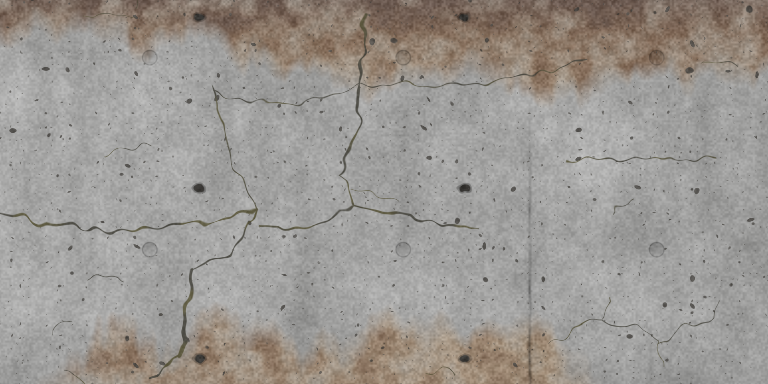
A Shadertoy shader for this texture:

```glsl
// Weathered concrete wall with rust stains along its top and bottom.
// Layered noise gives stains and grain, cells give the pits, and segments
// bent by layered sines give the cracks. Units: canvas height = 1.

const vec3 PALE = vec3(0.695, 0.695, 0.692);
const vec3 GREY = vec3(0.565, 0.565, 0.56);
const vec3 TAN = vec3(0.65, 0.575, 0.49);
const vec3 RUST = vec3(0.49, 0.395, 0.325);
const vec3 UMBER = vec3(0.40, 0.34, 0.315);
const vec3 PIT = vec3(0.29, 0.28, 0.265);
const vec3 CRACK = vec3(0.27, 0.265, 0.235);
const vec3 MOSS = vec3(0.38, 0.36, 0.22);
const float GRAIN = 0.13;
const float JAGGED = 0.016;
const float SEAM_X = 1.382;
const float PI = 3.14159;

vec2 hash2(vec2 c) {
  vec3 q = fract(c.xyx * vec3(0.1031, 0.1030, 0.0973));
  q += dot(q, q.yzx + 33.33);
  return fract((q.xx + q.yz) * q.zy);
}

float noise(vec2 p) {
  vec2 i = floor(p), f = fract(p), e = vec2(1, 0);
  f = f * f * (3.0 - 2.0 * f);
  return mix(mix(hash2(i).x, hash2(i + e).x, f.x),
             mix(hash2(i + e.yx).x, hash2(i + 1.0).x, f.x), f.y);
}

float fbm(vec2 p) {
  float sum = 0.0, amp = 0.5;
  for (int i = 0; i < 5; i++) {
    sum += amp * noise(p);
    p = p * 2.03 + 17.3;
    amp *= 0.5;
  }
  return sum;
}

// Linear rise from 0 at a to 1 at b
float ramp(float a, float b, float x) {
  return clamp((x - a) / (b - a), 0.0, 1.0);
}

// Coverage at signed distance d, softened over a pixel
float cover(float d) {
  float px = 0.8 / iResolution.y;
  return 1.0 - smoothstep(-px, px, d);
}

// Adds a crack from a to b, bowed sideways and pinned at its ends
void crack(inout float m, vec2 p, vec2 a, vec2 b, float bow, float width) {
  float len = length(b - a);
  vec2 axis = (b - a) / len, q = p - a;
  float s = dot(q, axis), t = clamp(s / len, 0.0, 1.0);
  float wander = 0.005 * sin(s * 43.0 + a.x * 50.0) + 0.003 * sin(s * 97.0 + a.y * 70.0);
  float side = dot(q, vec2(-axis.y, axis.x)) - bow * sin(PI * t)
             - wander * min(1.0, 6.0 * min(t, 1.0 - t));
  float d = length(vec2(s - t * len, side));
  m = max(m, cover(d - width * (0.3 + 1.2 * noise(p * 45.0))));
}

float crackNetwork(vec2 p) {
  vec2 top = vec2(0.938, 0.78), fork = vec2(0.925, 0.465), knot = vec2(0.885, 0.54);
  vec2 west = vec2(0.67, 0.455), low = vec2(0.5, 0.295), foot = vec2(0.47, 0.07);
  float m = 0.0;
  crack(m, p, vec2(0.952, 0.96), top, 0.0, 0.0032);
  crack(m, p, top, knot, 0.015, 0.0032);
  crack(m, p, knot, fork, 0.0, 0.003);
  crack(m, p, fork, vec2(1.25, 0.4), 0.0, 0.0026);
  crack(m, p, fork, vec2(0.675, 0.405), 0.025, 0.0023);
  crack(m, p, vec2(-0.02, 0.45), west, -0.05, 0.0028);
  crack(m, p, vec2(0.56, 0.77), west, -0.02, 0.0017);
  crack(m, p, west, low, 0.03, 0.0026);
  crack(m, p, low, foot, 0.0, 0.0062);
  crack(m, p, foot, vec2(0.39, 0.015), 0.0, 0.0032);
  crack(m, p, vec2(0.56, 0.76), top, -0.04, 0.0014);
  crack(m, p, top, vec2(1.53, 0.84), -0.025, 0.0016);
  crack(m, p, vec2(1.47, 0.58), vec2(1.87, 0.59), 0.0, 0.0017);
  // Zigzag at lower right
  for (float k = 0.0; k < 3.0; k++) {
    float odd = mod(k, 2.0);
    vec2 a = vec2(1.43 + 0.14 * k, 0.105 + 0.06 * odd);
    vec2 b = a + vec2(0.14, 0.06 - 0.11 * odd);
    crack(m, p, a, b, 0.01, 0.0013);
    crack(m, p, b, b + vec2(0.02, 0.055 - 0.12 * odd), 0.0, 0.001);
  }
  // Loose hairlines
  for (float k = 0.0; k < 10.0; k++) {
    vec2 a = hash2(vec2(k, 5)) * vec2(2, 1), r = hash2(vec2(k, 9));
    crack(m, p, a, a + vec2(0.04 + 0.1 * r.x, 0.12 * r.y - 0.06), 0.01, 0.0008);
  }
  return m;
}

// One irregular, randomly turned pit in some cells of a grid
float pits(vec2 p, float scale, float chance, float size) {
  vec2 g = p * scale, id = floor(g);
  vec2 r = hash2(id + scale), shape = hash2(id + 71.0);
  float c = cos(shape.x * PI), s = sin(shape.x * PI);
  vec2 q = mat2(c, s, -s, c) * (fract(g) - 0.3 - 0.4 * r);
  q.y *= 1.0 + 1.6 * shape.y;
  float d = length(q) - size * (0.35 + 0.65 * r.y) + 0.14 * (noise(g * 5.0) - 0.5);
  return cover(d / scale) * step(hash2(id + 133.0).x, chance);
}

void mainImage(out vec4 fragColor, in vec2 fragCoord) {
  vec2 p = fragCoord / iResolution.y;
  float blotch = fbm(p * 5.0) - 0.5, mottle = fbm(p * 17.0 + 9.0) - 0.5;
  float streak = noise(p * vec2(19, 1.6)) + 0.5 * noise(p * vec2(55, 3)) - 0.75;

  // Grey concrete, darker at lower right
  float tone = 0.36 - 1.1 * blotch - 0.7 * mottle - 0.32 * streak;
  tone += 0.35 * ramp(1.3, 2.0, p.x) * ramp(0.55, 0.0, p.y);
  vec3 col = mix(PALE, GREY, clamp(tone, -0.1, 1.2));

  // Rust bands with ragged edges
  float ragged = 0.07 * streak + 0.16 * blotch;
  float depth = mix(0.09, 0.215, ramp(0.5, 0.72, p.x));
  float upper = ramp(-0.025, 0.04, p.y - 1.0 + depth + ragged);
  float span = ramp(0.0, 0.3, p.x) * ramp(1.62, 1.42, p.x);
  float lower = ramp(-0.025, 0.045, 0.15 * span - 0.01 - p.y + ragged) * span;
  float age = ramp(0.78, 1.0, p.y) + 0.25 * ramp(1.4, 1.7, p.x);
  vec3 stain = mix(TAN, RUST, clamp(0.3 + 0.7 * age + 1.8 * mottle, 0.0, 1.0));
  stain = mix(stain, UMBER, 0.75 * ramp(0.92, 1.02, p.y + 0.2 * mottle));
  col = mix(col, stain, upper * clamp(0.9 + 1.2 * mottle, 0.3, 1.0));
  stain = mix(TAN, RUST, clamp(0.57 + 2.0 * mottle - 0.4 * p.x, 0.0, 0.8));
  col = mix(col, stain, lower * clamp(0.88 + 1.5 * mottle, 0.3, 1.0));

  // Vertical casting seam
  float seam = abs(p.x - SEAM_X + 0.004 * noise(p * 20.0));
  float seamDark = 0.26 * ramp(0.006, 0.0, seam) + 0.07 * ramp(0.04, 0.0, seam);
  col *= 1.0 - seamDark * ramp(0.78, 0.2, p.y) * (0.4 + noise(p * vec2(60, 24)));

  // Shallow plugs and dark tie holes on two grids
  for (float k = 0.0; k < 6.0; k++) {
    vec2 q = p - vec2(0.39 + 0.66 * mod(k, 3.0), 0.35 + 0.5 * floor(k / 3.0));
    float rim = length(q) - 0.019;
    col *= 1.0 - cover(rim) * (0.1 + 5.0 * dot(q, vec2(-0.5, 0.8)));
    col *= 1.0 - 0.2 * cover(abs(rim) - 0.0015);
    q = p - vec2(0.52 + 0.69 * mod(k, 2.0), 0.065 + 0.445 * floor(k / 2.0));
    float hole = length(q * vec2(0.85, 1.15)) + 0.006 * (noise(p * 90.0) - 0.5);
    col *= 1.0 - 0.25 * cover(hole - 0.0155);
    col = mix(col, PIT * 0.75, cover(hole - 0.011));
  }

  // Pits in three sizes, then grain
  col = mix(col, PIT, 0.85 * pits(p, 13.0, 0.26, 0.11));
  col = mix(col, PIT, 0.75 * pits(p + 3.7, 31.0, 0.26, 0.13));
  col = mix(col, PIT, 0.55 * pits(p + 8.1, 66.0, 0.2, 0.16));
  float grain = 0.65 * noise(p * 190.0) + 0.35 * noise(p * 85.0 + 31.0) - 0.5;
  col += GRAIN * grain * (1.0 + 0.5 * max(upper, lower));

  // Cracks with a little moss
  vec2 bent = p + JAGGED * (vec2(noise(p * 32.0), noise(p * 32.0 + 50.0)) - 0.5);
  float moss = 0.7 * ramp(0.5, 0.75, noise(p * 14.0 + 4.0));
  col = mix(col, mix(CRACK, MOSS, moss) + 0.1 * grain, 0.88 * crackNetwork(bent));
  fragColor = vec4(clamp(col, 0.0, 1.0), 1.0);
}
```
